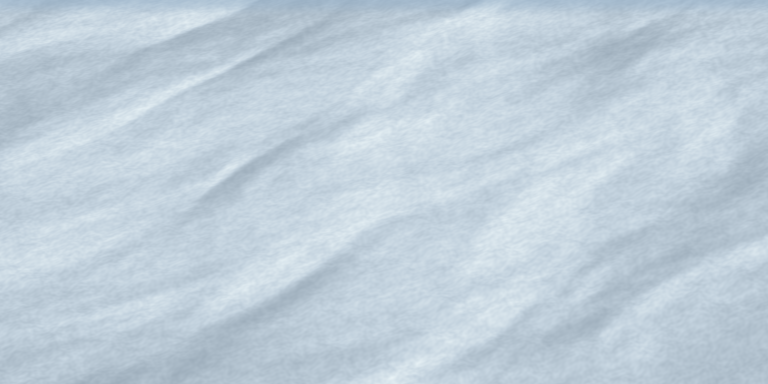
Reproduce this texture procedurally as a WebGL 1 fragment shader.

```glsl
precision highp float;
// Wind-blown snow field seen at a low angle, lit softly from the upper left.
// A warped height field of broad swells and narrow crests is shaded by its
// slope toward the light, then covered with fine crusty grain.

uniform vec2 u_resolution;

const vec3 SHADOW = vec3(0.58, 0.645, 0.70);
const vec3 SNOW = vec3(0.765, 0.825, 0.872);
const vec3 SUNLIT = vec3(0.95, 0.985, 0.99);
const vec3 FAR_HAZE = vec3(0.56, 0.67, 0.77);

const vec2 LIGHT_DIR = vec2(-0.45, 0.89);
const float LIGHT_STEP = 0.05;
const float RELIEF = 0.80;        // strength of slope shading
const float TONE_RANGE = 0.45;
const float BASE_TONE = 0.53;
const float DRIFT_SHEAR = 0.75;   // tilts the drifts up to the right
const float CREST_WIDTH = 0.16;
const float CREST_HEIGHT = 0.11;
const float GRAIN = 0.15;
const float VIGNETTE = 0.34;

float hash(vec2 cell) {
  return fract(sin(dot(cell, vec2(127.1, 311.7))) * 43758.5);
}

// Dot product of a random unit gradient with the offset from its corner
float corner(vec2 cell, vec2 offset) {
  float angle = 6.2832 * hash(cell);
  return dot(vec2(cos(angle), sin(angle)), offset);
}

float noise(vec2 p) {
  vec2 i = floor(p);
  vec2 f = p - i;
  vec2 u = f * f * f * (f * (f * 6.0 - 15.0) + 10.0);
  vec2 e = vec2(1.0, 0.0);
  float low = mix(corner(i, f), corner(i + e.xy, f - e.xy), u.x);
  float high = mix(corner(i + e.yx, f - e.yx), corner(i + e.xx, f - e.xx), u.x);
  return mix(low, high, u.y);
}

// Flattens and shrinks the ground with distance toward the top
vec2 groundPlane(vec2 p) {
  vec2 g = vec2(p.x * 1.25 * (1.0 + 0.5 * p.y), p.y * (2.2 + 1.3 * p.y));
  g.y -= DRIFT_SHEAR * g.x;
  return g;
}

float snowHeight(vec2 g) {
  g += 0.35 * vec2(noise(g * 1.2 + 7.3), noise(g * 1.2 + 31.9));
  float swell = 0.42 * noise(g * 0.95 + 3.7);
  float line = noise(g * 0.8 + 17.2);
  float crest = exp(-sqrt(line * line + 0.0006) / CREST_WIDTH);
  float patches = smoothstep(-0.25, 0.3, noise(g * 0.9 + 53.1));
  float ripples = 0.07 * noise(g * 2.7 + 11.4) + 0.022 * noise(g * 6.1 + 5.8);
  return swell + CREST_HEIGHT * crest * patches + ripples;
}

// Crusty surface: lumps, crinkles and fine grain, stretched along the drifts
float snowGrain(vec2 p) {
  vec2 q = vec2(p.x + 0.35 * p.y, p.y - 0.35 * p.x);
  q.y *= 1.0 + 0.4 * p.y;
  q += 0.012 * noise(q * 14.0);
  float lumps = 0.6 * noise(q * vec2(13.0, 23.0) + 2.1);
  float crinkles = 0.9 * noise(q * vec2(34.0, 58.0) + 9.6);
  float fine = 0.8 * noise(q * vec2(75.0, 105.0) + 4.3);
  return lumps + crinkles + fine;
}

void main() {
  vec2 uv = gl_FragCoord.xy / u_resolution;
  vec2 p = vec2((gl_FragCoord.x - 0.5 * u_resolution.x) / u_resolution.y, uv.y);

  // Slope toward the light, softly limited
  vec2 ground = groundPlane(p);
  vec2 toLight = LIGHT_DIR * LIGHT_STEP * 0.5;
  float rise = snowHeight(ground - toLight) - snowHeight(ground + toLight);
  float slope = RELIEF * rise / LIGHT_STEP;
  float shade = slope / sqrt(1.0 + slope * slope);

  // Surface tone with grain and darker corners
  float tone = BASE_TONE + TONE_RANGE * shade;
  tone += GRAIN * snowGrain(p) * (0.85 + 0.4 * shade);
  vec2 centered = uv - 0.5;
  tone -= VIGNETTE * dot(centered, centered);
  tone = clamp(tone, 0.0, 1.0);

  // Blue-grey shadow to white sunlight
  vec3 color = mix(SHADOW, SNOW, min(tone * 2.0, 1.0));
  color = mix(color, SUNLIT, max(tone * 2.0 - 1.0, 0.0));
  color = mix(color, FAR_HAZE, 0.5 * smoothstep(0.955, 1.0, uv.y));
  gl_FragColor = vec4(color, 1.0);
}
```
